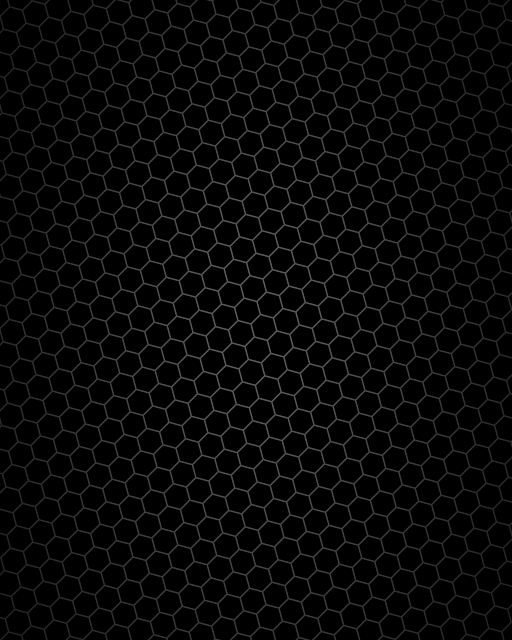
Write a Shadertoy shader that draws this pattern.

```glsl
#define CELL_SPACING 0.0363
#define LATTICE_ANGLE 0.2618
#define LATTICE_ORIGIN vec2(0.0217, 0.0234)
#define LINE_WIDTH 0.0023
#define RIM_GREY 0.10
#define GLOW_GREY 0.27
#define GLOW_RADII vec2(0.34, 0.58)

// Offset from the nearest centre of a unit hexagonal lattice
vec2 hexOffset(vec2 p) {
    const vec2 period = vec2(1.0, 1.7320508);
    vec2 a = mod(p + 0.5 * period, period) - 0.5 * period;
    vec2 b = mod(p, period) - 0.5 * period;
    return dot(a, a) < dot(b, b) ? a : b;
}

// Distance from a point in a cell to the nearest wall
float wallDistance(vec2 offset) {
    vec2 q = abs(offset);
    return 0.5 - max(q.x, dot(q, vec2(0.5, 0.8660254)));
}

void mainImage(out vec4 fragColor, in vec2 fragCoord) {
    float pixel = 1.0 / iResolution.y;
    vec2 p = (fragCoord - 0.5 * iResolution.xy) * pixel;

    // Tilted honeycomb
    float c = cos(LATTICE_ANGLE), s = sin(LATTICE_ANGLE);
    vec2 d = p - LATTICE_ORIGIN;
    vec2 lattice = vec2(c * d.x + s * d.y, c * d.y - s * d.x) / CELL_SPACING;
    float wall = wallDistance(hexOffset(lattice)) * CELL_SPACING;

    // Antialiased wire
    float halfWidth = 0.5 * LINE_WIDTH;
    float wire = 1.0 - smoothstep(halfWidth - 0.6 * pixel, halfWidth + 0.6 * pixel, wall);

    // Soft light fading outwards, faster across than up
    vec2 g = p / GLOW_RADII;
    float light = RIM_GREY + GLOW_GREY * exp(-dot(g, g));

    fragColor = vec4(vec3(wire * light), 1.0);
}
```
